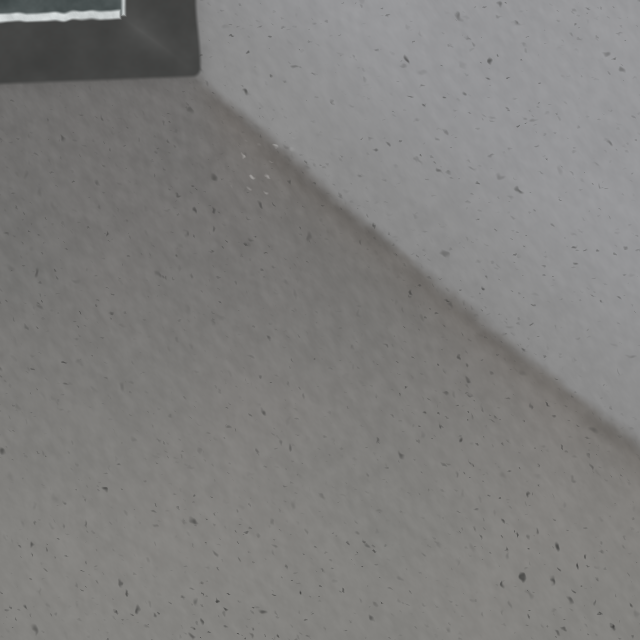
A WebGL 1 fragment shader for this texture:

```glsl
precision highp float;
// Speckled stone floor meeting a paler wall along a soft sloping crease, with
// a dark framed panel in the upper left corner. Gradients set the tones, value
// noise adds grain, and jittered cells scatter ragged, elongated flecks.

uniform vec2 u_resolution;

const vec3 FLOOR_DARK = vec3(0.437, 0.432, 0.427);
const vec3 FLOOR_LIGHT = vec3(0.520, 0.515, 0.503);
const vec3 WALL_NEAR = vec3(0.545, 0.545, 0.545);
const vec3 WALL_FAR = vec3(0.592, 0.594, 0.602);
const vec3 CREASE_TINT = vec3(0.462, 0.443, 0.425);
const vec3 FLECK_COLOR = vec3(0.24, 0.24, 0.235);
const vec3 FRAME_COLOR = vec3(0.262, 0.264, 0.260);
const vec3 PANEL_COLOR = vec3(0.295, 0.325, 0.325);
const vec3 TRIM_COLOR = vec3(0.80, 0.82, 0.82);
const vec2 FRAME_CORNER = vec2(0.310, 0.881);
const float FRAME_ROUND = 0.012;
const float CREASE_SLOPE = -0.833;
const float CREASE_SAG = 0.10;
const float CREASE_SOFT = 0.013;
const float FLOOR_ANGLE = -0.95;
const float WALL_ANGLE = -0.60;
const float GRAIN = 0.050;

float hash(vec2 p) {
  return fract(sin(dot(p, vec2(127.1, 311.7))) * 43758.5453);
}

float noise(vec2 p) {
  vec2 i = floor(p), f = fract(p);
  f = f * f * (3.0 - 2.0 * f);
  return mix(mix(hash(i), hash(i + vec2(1.0, 0.0)), f.x),
             mix(hash(i + vec2(0.0, 1.0)), hash(i + 1.0), f.x), f.y);
}

float fbm(vec2 p) {
  float sum = 0.0, amp = 0.5;
  for (int i = 0; i < 4; i++) {
    sum += amp * noise(p);
    p = p * 2.03 + 17.3;
    amp *= 0.5;
  }
  return sum;
}

vec2 rotate(vec2 p, float a) {
  float c = cos(a), s = sin(a);
  return vec2(c * p.x + s * p.y, c * p.y - s * p.x);
}

// Falls from one to zero as d crosses zero
float cover(float d, float soft) {
  return 1.0 - smoothstep(-soft, soft, d);
}

// One ragged fleck in some of the cells of a turned grid
float fleckLayer(vec2 p, float cells, float angle, float density, float seed) {
  vec2 q = rotate(p, angle) * cells + seed;
  vec2 id = floor(q);
  vec2 jitter = vec2(hash(id + 3.1), hash(id + 7.7)) - 0.5;
  vec2 d = rotate(fract(q) - 0.5 - 0.44 * jitter, (hash(id + 5.3) - 0.5) * 1.3);
  d += 0.16 * (vec2(noise(q * 5.0), noise(q * 5.0 + 31.0)) - 0.5);
  float size = mix(0.45, 1.0, hash(id + 9.2));
  float r = length(d / (vec2(0.25, 0.12) * size));
  float pick = hash(id + 1.9);
  float strength = mix(0.15, 0.95, pick * pick);
  return step(hash(id), density) * strength * (1.0 - smoothstep(0.1, 1.25, r));
}

float flecks(vec2 p, float angle, float density) {
  float amount = 0.0;
  for (int i = 0; i < 4; i++) {
    float k = float(i);
    float layer = fleckLayer(p, 27.0 + 12.0 * k, angle + 0.17 * k, density, 19.7 * k);
    amount = max(amount, layer * (1.0 - 0.1 * k));
  }
  return amount;
}

float roundBox(vec2 p, vec2 halfSize, float r) {
  vec2 q = abs(p) - halfSize + r;
  return length(max(q, 0.0)) + min(max(q.x, q.y), 0.0) - r;
}

void main() {
  vec2 uv = gl_FragCoord.xy / u_resolution;
  float aa = 1.5 / min(u_resolution.x, u_resolution.y);
  float cloud = fbm(uv * 5.0) - 0.47;
  float grain = fbm(rotate(uv, FLOOR_ANGLE) * vec2(55.0, 100.0)) - 0.47;

  // Signed distance to the crease, positive on the wall side
  float t = uv.x - FRAME_CORNER.x;
  float creaseY = FRAME_CORNER.y + CREASE_SLOPE * t + CREASE_SAG * t * (t - 0.69);
  float side = (uv.y - creaseY) * 0.768 + 0.012 * (fbm(uv * 38.0) - 0.47);
  float soft = CREASE_SOFT * mix(0.6, 1.3, noise(uv * 14.0));
  float wall = smoothstep(-soft, soft, side);
  float along = smoothstep(0.28, 0.36, uv.x);

  // Floor with a warm shade beside the crease
  vec3 ground = mix(FLOOR_LIGHT, FLOOR_DARK, smoothstep(0.05, 0.85, uv.y));
  ground += vec3(0.030, 0.022, 0.022) * cloud;
  ground = mix(ground, CREASE_TINT, 0.55 * along * exp(-abs(side + 0.02) * 20.0));
  vec3 face = mix(WALL_NEAR, WALL_FAR, smoothstep(0.0, 0.28, side)) + 0.03 * cloud;
  vec3 color = mix(ground, face, wall);
  float groove = (side + 0.012) / 0.016;
  color -= 0.042 * along * exp(-groove * groove) * mix(0.4, 1.3, noise(uv * 22.0 + 9.0));

  // Grain and flecks, gathered in patches and along the crease
  color += GRAIN * grain * mix(mix(0.9, 1.4, uv.y), 0.9, wall);
  float patches = smoothstep(0.30, 0.62, fbm(uv * 9.0 + 40.0));
  float floorFlecks = flecks(uv, FLOOR_ANGLE, 0.27) * mix(0.95, 0.45, uv.y);
  float wallFlecks = flecks(uv + 5.0, WALL_ANGLE, 0.24) * 0.62;
  float speckle = mix(floorFlecks, wallFlecks, wall) * mix(0.35, 1.15, patches);
  float creaseFlecks = fleckLayer(uv, 52.0, -0.75, 0.6, 4.0) * along * exp(-abs(side) * 70.0);
  color = mix(color, FLECK_COLOR, clamp(max(speckle, 0.75 * creaseFlecks), 0.0, 1.0));

  // Pale chips scattered below the frame corner
  float chips = fleckLayer(uv, 40.0, -0.3, 0.5, 8.0);
  color += 0.26 * chips * (1.0 - smoothstep(0.02, 0.08, length(uv - vec2(0.405, 0.745))));

  // Frame with a contact shadow and a faint diagonal sheen
  vec2 lean = vec2(0.003 - 0.007 * smoothstep(0.9, 1.0, uv.y), 0.012 * (uv.x / FRAME_CORNER.x - 1.0));
  vec2 p = uv - lean;
  float frame = roundBox(p - FRAME_CORNER + vec2(0.5, -0.5), vec2(0.5), FRAME_ROUND);
  color *= 1.0 - 0.09 * exp(-max(frame, 0.0) * 70.0);
  float miter = abs(p.x - 0.193 + (p.y - 0.978) * 1.2);
  float sheen = exp(-miter * 45.0) * smoothstep(0.18, 0.23, p.x) * cover(p.x - 0.26, 0.06);
  vec3 frameColor = FRAME_COLOR + 0.07 * sheen + 0.05 * (fbm(uv * 30.0) - 0.47);

  // Inner panel and its worn white trim
  float wear = 0.005 * (noise(uv * vec2(70.0, 40.0)) - 0.5);
  float trimY = 0.971 + 0.036 * uv.x + wear;
  float inside = cover(max(trimY - uv.y, uv.x - 0.193), aa);
  frameColor = mix(frameColor, PANEL_COLOR + 0.14 * (fbm(uv * 40.0) - 0.47), inside);
  float lowTrim = max(abs(uv.y - trimY) - 0.0065, uv.x - 0.188);
  float sideTrim = max(abs(uv.x - 0.193) - 0.0028, 0.976 - uv.y);
  frameColor = mix(frameColor, TRIM_COLOR + 0.2 * grain, cover(min(lowTrim, sideTrim), 1.3 * aa));

  color = mix(color, frameColor, cover(frame, 0.004));
  gl_FragColor = vec4(clamp(color, 0.0, 1.0), 1.0);
}
```
